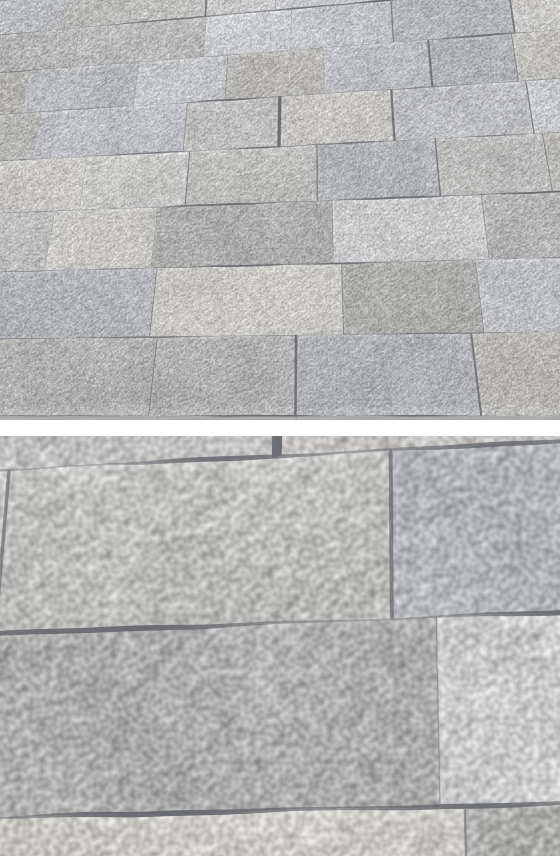
Top: the whole. Bottom: its middle third, enlarged.
Write a WebGL 2 fragment shader that draws this texture.

```glsl
#version 300 es
precision highp float;
// Pale split-stone cladding in slanting courses that narrow with distance.
// Beds follow a perspective curve, joints a jittered pitch per course;
// each stone gets its own hashed tone over streaky gradient-noise grain.

uniform vec2 u_resolution;
out vec4 fragColor;

float hash(vec2 p) {
    vec3 q = fract(p.xyx * vec3(0.1031, 0.1030, 0.0973));
    q += dot(q, q.yzx + 33.33);
    return fract((q.x + q.y) * q.z);
}

vec2 gradient(vec2 cell) {
    float angle = 6.2832 * hash(cell);
    return vec2(cos(angle), sin(angle));
}

float noise(vec2 p) {
    vec2 i = floor(p), f = fract(p);
    vec2 u = f * f * f * (f * (f * 6.0 - 15.0) + 10.0);
    vec2 e = vec2(1, 0);
    return mix(mix(dot(gradient(i), f),
                   dot(gradient(i + e), f - e), u.x),
               mix(dot(gradient(i + e.yx), f - e.yx),
                   dot(gradient(i + 1.0), f - 1.0), u.x), u.y);
}

// Height of the bed below a course; higher courses are thinner and steeper.
float bedHeight(float course, float x) {
    return 0.010 + 0.1965 * course / (1.0 + 0.0738 * course)
         + 0.0128 * course * x + 0.0015 * noise(vec2(x * 14.0, course * 5.3));
}

float seam(float d, float halfWidth, float soft) {
    return 1.0 - smoothstep(max(halfWidth - soft, 0.0), halfWidth + soft, abs(d));
}

// Fine chips, diagonal cleavage streaks and broad cloudy patches.
float stoneGrain(vec2 p) {
    vec2 streak = mat2(0.8, -0.6, 0.6, 0.8) * p;
    return 0.16 * noise(p * 210.0)
         + 0.13 * noise(streak * vec2(75.0, 170.0))
         + 0.06 * noise(streak * vec2(28.0, 65.0))
         + 0.05 * noise(p * 9.0);
}

void main() {
    vec2 p = gl_FragCoord.xy / u_resolution * vec2(4.0 / 3.0, 1.0);
    float soft = 0.65 / u_resolution.y;

    // Beds: find the course, its dark seams and chipped pale lips.
    float course = -1.0, gap = 0.0, lip = 0.0;
    for (int i = 0; i < 9; i++) {
        float r = float(i);
        float d = p.y - bedHeight(r, p.x);
        course += step(0.0, d);
        float open = smoothstep(-0.25, 0.35, noise(vec2(p.x * 4.5, r * 7.7 + 0.4)));
        open *= mix(0.55, 1.0, smoothstep(0.1, 0.6, p.x));
        gap = max(gap, seam(d, 0.0004 + 0.0018 * open, soft) * (0.25 + 0.7 * open));
        float chips = 0.5 + noise(vec2(p.x * 40.0, r * 3.1));
        lip = max(lip, smoothstep(-0.012, -0.002, d) * step(d, 0.0) * chips);
    }

    // Joints: first position, pitch and jitter of each course.
    vec3 layout_[8] = vec3[8](
        vec3(0.333, 0.396, 0.031), vec3(0.408, 0.373, -0.043),
        vec3(0.057, 0.359, 0.061), vec3(0.177, 0.286, 0.021),
        vec3(0.132, 0.273, -0.045), vec3(0.078, 0.233, -0.017),
        vec3(0.217, 0.243, -0.035), vec3(0.212, 0.231, -0.061));
    vec3 spacing = layout_[int(clamp(course, 0.0, 7.0))];
    float middle = 0.5 * (bedHeight(course, p.x) + bedHeight(course + 1.0, p.x));
    float stone = 0.0;
    for (int i = 0; i < 6; i++) {
        float k = float(i);
        float x = spacing.x + spacing.y * k + spacing.z * cos(2.5 * k);
        x -= 0.3 * (x - 0.73) * (p.y - middle);
        float d = p.x - x;
        stone += step(0.0, d);
        float open = hash(vec2(k + 3.0, course * 5.0 + 11.0));
        open *= smoothstep(0.1, 0.5, x);
        float halfWidth = 0.0006 + 0.0036 * pow(open, 4.0);
        gap = max(gap, seam(d, halfWidth, soft) * mix(0.15, 0.95, open));
        lip = max(lip, 0.4 * seam(d - halfWidth - 0.003, 0.001, 0.002));
    }

    // Stone tone: light grey, a little warm or cool, paler higher up.
    vec2 id = vec2(stone + 1.0, course + 2.0);
    float warmth = hash(id * 3.7 + 8.0) - 0.5;
    float tone = 0.715 + 0.035 * p.y + 0.11 * (hash(id * 7.3) - 0.5);
    tone += stoneGrain(p + id * 3.17);
    vec3 color = tone + warmth * vec3(0.018, 0.002, -0.032);
    color += 0.07 * lip;

    // Pale dusty foot and the ledge below the lowest course.
    color += 0.05 * (1.0 - smoothstep(0.01, 0.04, p.y));
    float ledge = step(course, -0.5);
    color = mix(color, vec3(0.67, 0.67, 0.68) + 0.05 * noise(p * vec2(12.0, 160.0)), ledge);
    gap *= mix(1.0, 0.7, ledge);

    vec3 shadow = vec3(0.40, 0.41, 0.43);
    fragColor = vec4(clamp(mix(color, shadow, gap), 0.0, 1.0), 1.0);
}
```
